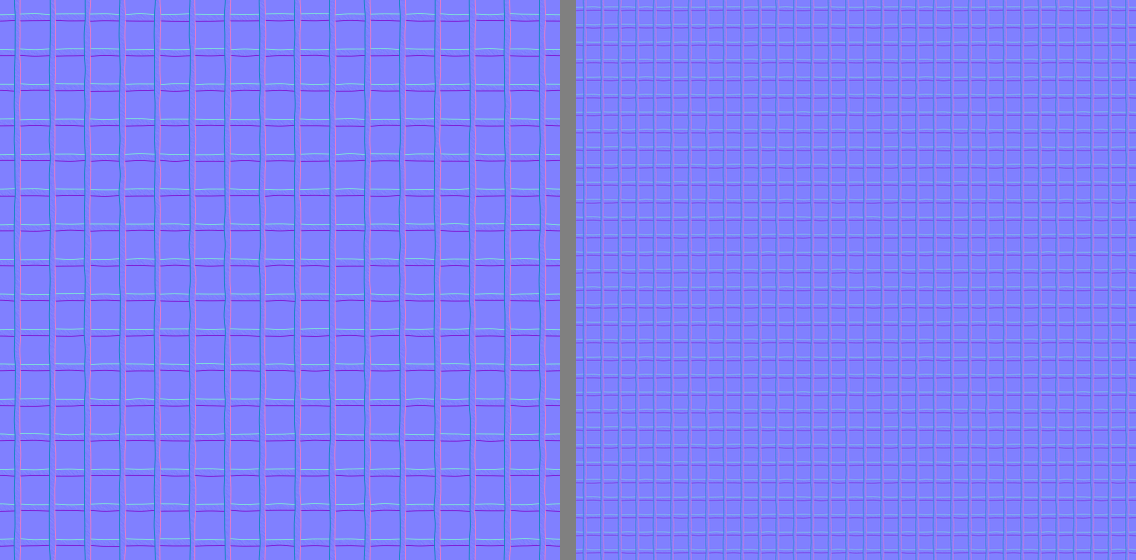
Left: one tile. Right: repeated 2 by 2.
Reproduce this texture map procedurally as a Shadertoy shader.

```glsl
// Tangent-space normal map of a square grid of raised, hand-laid strips.
// Upright strips lie over the level ones; each edge is a thin wavering line
// in its slope colour, and the strip tops carry a fine wrapped grain.
#define REPEATS 16.0
#define HALF_UPRIGHT 0.080
#define HALF_LEVEL 0.094
#define LINE_WIDTH 0.023
#define WOBBLE 0.036
#define GRAIN 0.11
#define FLAT vec3(0.50, 0.50, 1.00)
#define LEFT_SLOPE vec3(0.01, 0.53, 0.72)
#define RIGHT_SLOPE vec3(0.98, 0.48, 0.74)
#define TOP_SLOPE vec3(0.49, 0.94, 0.83)
#define BOTTOM_SLOPE vec3(0.50, 0.03, 0.80)

float hash(vec2 p) {
    vec3 q = fract(p.xyx * vec3(0.1031, 0.1030, 0.0973));
    q += dot(q, q.yzx + 33.33);
    return fract((q.x + q.y) * q.z);
}

// Value noise that wraps every 'period' lattice cells
float noise(vec2 p, float period) {
    vec2 i = floor(p), f = p - i;
    f = f * f * (3.0 - 2.0 * f);
    vec2 a = mod(i, period), b = mod(i + 1.0, period);
    return mix(mix(hash(a), hash(vec2(b.x, a.y)), f.x),
               mix(hash(vec2(a.x, b.y)), hash(b), f.x), f.y);
}

// Sideways drift of one edge along its length t, in grid cells
float waver(float t, float key) {
    float i = floor(t * 2.0), f = fract(t * 2.0), period = REPEATS * 2.0;
    f = f * f * (3.0 - 2.0 * f);
    float a = hash(vec2(mod(i, period), key));
    float b = hash(vec2(mod(i + 1.0, period), key));
    return (mix(a, b, f) - 0.5) * WOBBLE;
}

// Pixel coverage of a thin line at signed distance d
float lineCover(float d, float px) {
    float cover = (0.5 * (LINE_WIDTH + px) - abs(d)) / px;
    return clamp(cover, 0.0, min(1.0, LINE_WIDTH / px));
}

// Coverage of the band between two edges, given distances inward from each
float bandCover(float a, float b, float px) {
    return clamp(min(a, b) / px + 0.5, 0.0, 1.0);
}

// Height of the diagonal grain; integer shear keeps it periodic
float grainHeight(vec2 uv) {
    vec2 streak = vec2(160.0 * (uv.x - uv.y), 320.0 * (uv.x + uv.y));
    return 0.65 * noise(streak, 160.0) + 0.35 * noise(uv * 240.0 + 0.37, 240.0);
}

void mainImage(out vec4 fragColor, in vec2 fragCoord) {
    vec2 uv = fragCoord / iResolution.xy;
    vec2 grid = uv * REPEATS;
    vec2 local = fract(grid) - 0.5;
    vec2 id = mod(floor(grid), REPEATS);
    float px = REPEATS / iResolution.y;

    // Upright strip edges run unbroken
    float key = 50.0 + id.x * 3.0;
    float left = local.x + HALF_UPRIGHT + waver(grid.y, key);
    float right = HALF_UPRIGHT + waver(grid.y, key + 1.0) - local.x;

    // Level strip edges restart in every gap between uprights
    float gap = mod(floor(grid.x + 0.5), REPEATS);
    key = 200.0 + id.y * 37.0 + gap * 2.0;
    float bottom = local.y + HALF_LEVEL + waver(grid.x, key);
    float top = HALF_LEVEL + waver(grid.x, key + 1.0) - local.y;

    float upright = bandCover(left, right, px);
    float level = bandCover(bottom, top, px);

    // Grain on the strip tops
    float e = 0.0012;
    float h = grainHeight(uv);
    vec2 slope = vec2(grainHeight(uv + vec2(e, 0.0)), grainHeight(uv + vec2(0.0, e))) - h;
    vec3 normal = normalize(vec3(-slope * GRAIN * 2.0, 1.0));
    vec3 color = mix(FLAT, normal * 0.5 + 0.5, max(upright, level));

    // Level edges, hidden beneath the uprights
    float open = 1.0 - upright;
    color = mix(color, TOP_SLOPE, lineCover(top, px) * open);
    color = mix(color, BOTTOM_SLOPE, lineCover(bottom, px) * open);

    // Upright edges; the right one softens where strips cross
    color = mix(color, LEFT_SLOPE, lineCover(left, px));
    color = mix(color, RIGHT_SLOPE, lineCover(right, px) * (1.0 - 0.5 * level));

    fragColor = vec4(color, 1.0);
}
```
